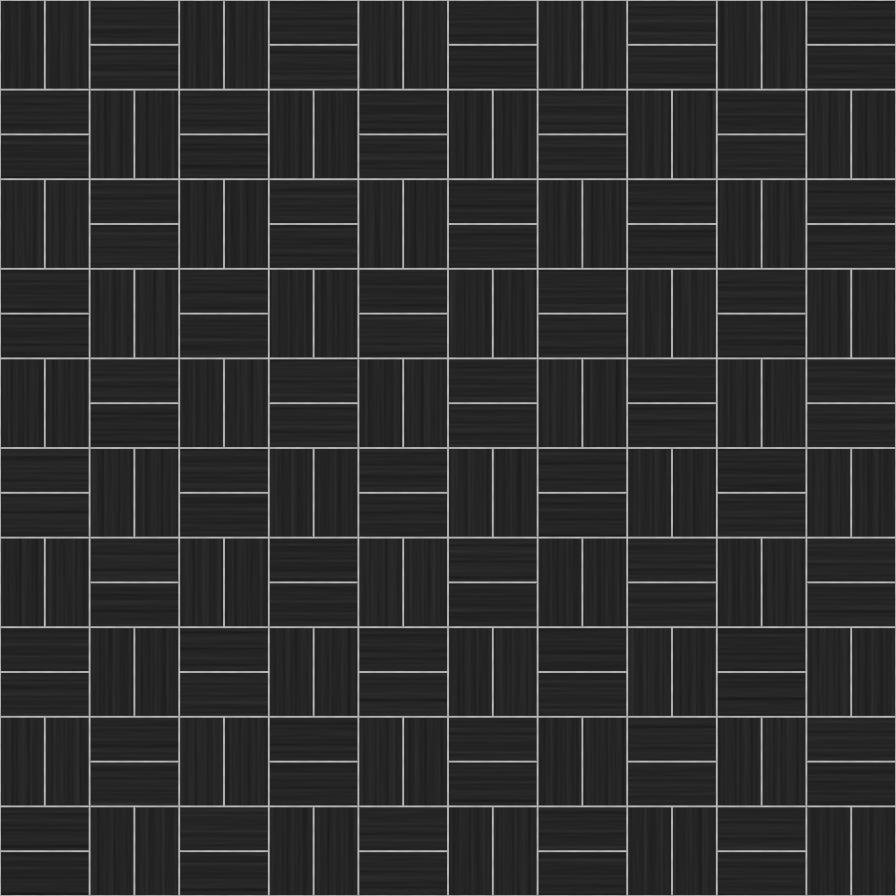
Give the GLSL for this pattern, as a WebGL 1 fragment shader.

```glsl
precision highp float;
// Dark basket-weave tiles: paired planks in alternating directions, fine grain, pale grout.

#define CELLS 10.0          // cells across and down, even so the weave wraps
#define GROUT_WIDTH 0.0021  // fraction of the canvas
#define GROUT_COLOR vec3(0.71, 0.71, 0.705)
#define GROUT_WEAR 0.035
#define TILE_COLOR vec3(0.144, 0.144, 0.145)
#define GRAIN_DEPTH 0.0075
#define PLANK_VARIATION 0.006
#define TAU 6.2831853

uniform vec2 u_resolution;

float hash(vec3 p) {
  p = fract(p * vec3(0.1031, 0.1137, 0.0973));
  p += dot(p, p.yzx + 33.33);
  return fract((p.x + p.y) * p.z);
}

// Fraction of a pixel covered by a grout line whose centre is dist away.
float lineCoverage(float dist, float pixel) {
  float halfWidth = 0.5 * GROUT_WIDTH;
  float overlap = min(dist + 0.5 * pixel, halfWidth) - max(dist - 0.5 * pixel, -halfWidth);
  return clamp(overlap / pixel, 0.0, 1.0);
}

// Layered sines across the plank, each fading in and out along its length.
float grain(float along, float across, vec3 plankId) {
  float sum = 0.0;
  float frequency = 2.3;
  for (int i = 0; i < 6; i++) {
    float layer = float(i);
    float phase = TAU * hash(plankId + vec3(0.0, 0.0, 7.0 + 3.0 * layer));
    float fade = 0.8 + 0.35 * sin(along * (3.0 + 1.7 * layer) + phase * 2.0);
    float sway = 0.12 * sin(along * 4.0 + phase);
    sum += fade * sin(across * frequency * TAU + phase + sway);
    frequency *= 1.37;
  }
  return sum;
}

void main() {
  vec2 uv = gl_FragCoord.xy / u_resolution;
  float pixel = 1.0 / min(u_resolution.x, u_resolution.y);
  vec2 cell = mod(floor(uv * CELLS), CELLS);
  vec2 local = fract(uv * CELLS);

  // Swap axes in every other cell; x runs along the planks.
  float upright = mod(cell.x + cell.y, 2.0);
  vec2 p = mix(local, local.yx, upright);
  vec3 plankId = vec3(cell, step(0.5, p.y));

  // Plank surface
  float shade = GRAIN_DEPTH * grain(p.x, fract(p.y * 2.0), plankId);
  shade += PLANK_VARIATION * (hash(plankId + 41.0) - 0.5);
  vec3 color = TILE_COLOR + shade;

  // Grout around each cell and between its two planks
  vec2 border = min(local, 1.0 - local) / CELLS;
  float split = abs(p.y - 0.5) / CELLS;
  float grout = max(lineCoverage(min(border.x, border.y), pixel), lineCoverage(split, pixel));
  float wear = sin(TAU * (37.0 * uv.x + 11.0 * uv.y)) * sin(TAU * (43.0 * uv.y - 17.0 * uv.x));
  color = mix(color, GROUT_COLOR + GROUT_WEAR * wear, grout);

  gl_FragColor = vec4(color, 1.0);
}
```
